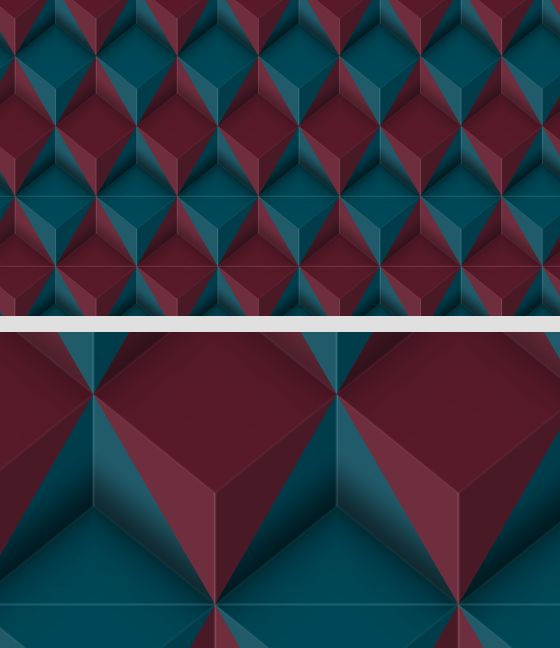
Top: the whole. Bottom: its middle third, enlarged.
Reproduce this pattern procedurally as a Shadertoy shader.

```glsl
// Interlocking rows of teal and wine-red faceted diamonds with soft inner shadows.

const vec2 CELL = vec2(0.2567, 0.2218);   // diamond pitch, in canvas heights

// Antialiased hairline at distance d, in canvas heights.
float hairline(float d) {
    return 1.0 - smoothstep(0.0, max(0.0022, 1.1 / iResolution.y), abs(d));
}

// Offset from the nearest diamond centre in a row; odd rows shift by half a cell.
vec2 rowOffset(vec2 p, float row) {
    return vec2(fract(p.x - 0.5 * mod(row, 2.0) + 0.5) - 0.5, p.y - row);
}

// Colour of one kite: a flat diamond with two facets above and two below.
vec3 kite(vec2 q, float row) {
    bool teal = mod(row, 2.0) > 0.5;
    vec3 flatColor  = teal ? vec3(0.00, 0.285, 0.345) : vec3(0.345, 0.10, 0.16);
    vec3 lightColor = teal ? vec3(0.13, 0.355, 0.415) : vec3(0.435, 0.18, 0.24);
    vec3 darkColor  = teal ? vec3(0.00, 0.235, 0.290) : vec3(0.285, 0.10, 0.15);
    float depth = teal ? 1.0 : 0.55;

    float slope = 0.47 * (1.0 - 2.0 * abs(q.x));
    float edge = abs(q.y) - slope;
    float pixel = 1.0 / (iResolution.y * CELL.y);

    // Opposite facets catch the light.
    float side = q.x * sign(q.y);
    float sidePixel = 1.0 / (iResolution.y * CELL.x);
    vec3 facet = mix(darkColor, lightColor, smoothstep(-0.5, 0.5, side / sidePixel));
    if (q.y > 0.0) facet *= 1.0 - 0.55 * depth * smoothstep(0.30, -0.02, edge);
    facet += 0.10 * hairline(q.x * CELL.x);

    // Shadow falls into the diamond from its two upper edges.
    float inset = slope - q.y;
    vec3 face = flatColor * (1.0 - 0.42 * depth * exp(-max(inset, 0.0) / 0.13));

    vec3 color = mix(face, facet, smoothstep(-0.7, 0.7, edge / pixel));
    return color + 0.035 * hairline(edge * CELL.y * 0.78);
}

void mainImage(out vec4 fragColor, in vec2 fragCoord) {
    vec2 uv = fragCoord / iResolution.y;
    vec2 p = (uv - vec2(0.0475, 0.1574)) / CELL;

    // Each band is shared by the row below and the row above it.
    float row = floor(p.y);
    vec2 lower = rowOffset(p, row);
    vec2 upper = rowOffset(p, row + 1.0);
    float inside = 0.5 * (1.0 - lower.y) - abs(lower.x);
    float coverage = smoothstep(-0.7, 0.7, inside * CELL.x * iResolution.y);
    vec3 color = mix(kite(upper, row + 1.0), kite(lower, row), coverage);

    // Faint seams run along the two lowest rows of corners.
    float nearestRow = floor(p.y + 0.5);
    if (nearestRow > -0.5 && nearestRow < 1.5)
        color += 0.10 * hairline((p.y - nearestRow) * CELL.y);

    fragColor = vec4(color, 1.0);
}
```
